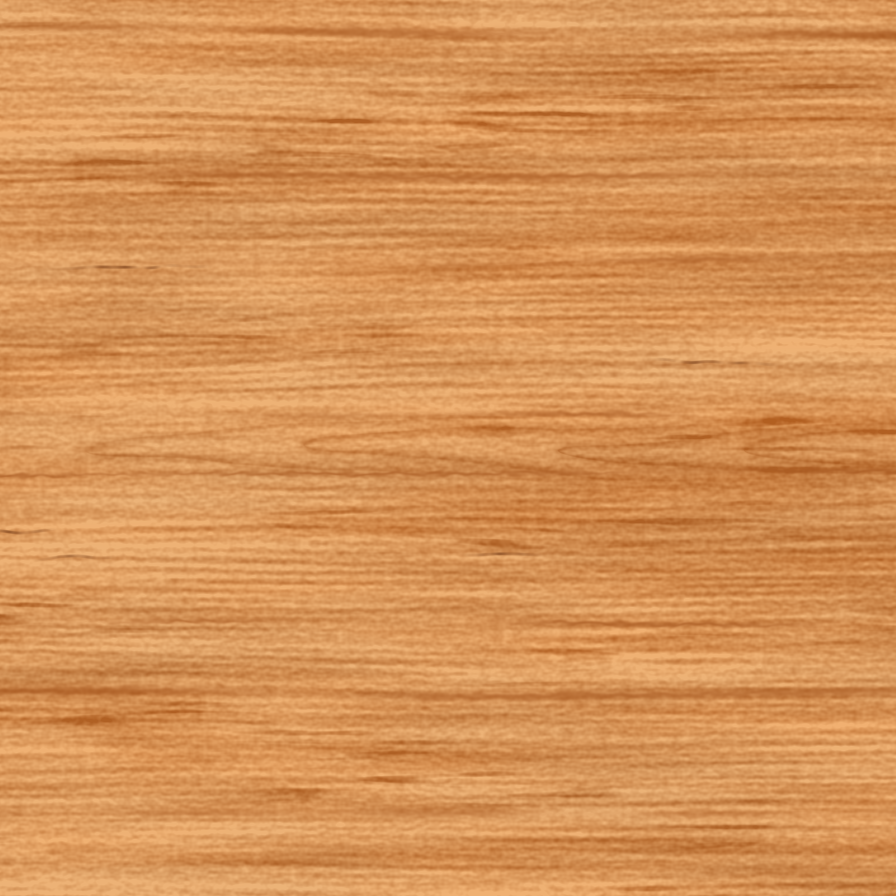
Reproduce this texture procedurally as a WebGL 1 fragment shader.

```glsl
precision highp float;
uniform vec2 u_resolution;

vec2 hash2(vec2 p) {
  vec3 q = fract(p.xyx * vec3(0.1031, 0.103, 0.0973));
  q += dot(q, q.yzx + 33.33);
  return fract((q.xx + q.yz) * q.zy);
}

float corner(vec2 cell, vec2 offset) {
  float angle = 6.2832 * hash2(cell + 50.0).x;
  return dot(vec2(cos(angle), sin(angle)), offset);
}

// Gradient noise, roughly -0.7 to 0.7
float noise(vec2 p) {
  vec2 i = floor(p), f = fract(p);
  vec2 u = f * f * f * (f * (f * 6.0 - 15.0) + 10.0);
  vec2 e = vec2(1.0, 0.0);
  return mix(mix(corner(i, f), corner(i + e, f - e), u.x),
             mix(corner(i + e.yx, f - e.yx), corner(i + 1.0, f - 1.0), u.x), u.y);
}

// Long ragged dark veins running across the board
float veins(vec2 p) {
  float sum = 0.0;
  for (int i = 0; i < 8; i++) {
    float k = float(i);
    vec2 h = hash2(vec2(k, 17.0));
    float y = (k + 0.2 + 0.6 * h.x) / 8.0 + 0.014 * noise(vec2(p.x * 1.4, k * 7.37));
    float d = p.y - y + 0.004 * noise(p * vec2(60.0, 120.0));
    float width = 0.0025 + 0.003 * h.y;
    float broken = smoothstep(-0.3, 0.35, noise(vec2(p.x * 3.5 + k * 9.0, k * 3.41)));
    sum += broken * exp(-d * d / (width * width));
  }
  return sum;
}

// Nested pointed arches around the heart of the board
float arches(vec2 p) {
  float dy = p.y - 0.497 + 0.012 * noise(p * vec2(4.0, 3.0));
  float f = p.x - 420.0 * dy * dy + 0.08 * noise(p * vec2(7.0, 40.0));
  float sum = 0.0;
  for (int i = 0; i < 4; i++) {
    float tip = 0.08 + 0.24 * float(i) + 0.1 * hash2(vec2(float(i), 5.0)).x;
    float d = (f - tip) / length(vec2(1.0, 840.0 * dy));
    sum += exp(-d * d / 0.00002) + 0.9 * smoothstep(0.02, 0.0, d) * smoothstep(-0.002, 0.001, d);
  }
  return sum * smoothstep(0.045, 0.02, abs(dy));
}

// Thin short cracks
float cracks(vec2 p) {
  float sum = 0.0;
  for (int i = 0; i < 5; i++) {
    vec2 h = hash2(vec2(float(i), 41.0));
    vec2 q = p - vec2(h.x, 0.3 + 0.5 * h.y);
    float reach = 0.04 + 0.08 * h.y;
    float d = abs(q.y + (h.x - 0.5) * 0.08 * q.x + 0.005 * noise(p * vec2(25.0, 9.0)));
    float taper = smoothstep(reach, 0.2 * reach, abs(q.x));
    sum += taper * smoothstep(0.0026, 0.0004, d) * (0.55 + noise(p * vec2(60.0, 8.0)));
  }
  return clamp(sum, 0.0, 1.0);
}

void main() {
  vec2 p = gl_FragCoord.xy / u_resolution;
  vec2 w = p + vec2(0.0, 0.012 * noise(p * vec2(1.3, 2.5)) + 0.0015 * noise(p * vec2(5.0, 12.0)));
  float heart = smoothstep(0.06, 0.015, abs(p.y - 0.497));

  // Broad bands and streaks
  float tone = 1.6 * noise(w * vec2(0.9, 9.0) + 3.7);
  tone += 1.7 * noise(w * vec2(1.4, 27.0) + 11.3) * (1.0 - 0.5 * heart);
  tone += 1.7 * noise(w * vec2(2.0, 64.0) + 23.1) * (1.0 - 0.6 * heart);

  // Closely spaced growth lines with a stitched edge
  float phase = w.y * 92.0 + 1.6 * noise(w * vec2(1.2, 14.0));
  float stitch = 0.75 + 1.2 * noise(p * vec2(90.0, 95.0)) + 0.8 * noise(p * vec2(3.0, 9.0));
  tone += 0.7 * sin(6.2832 * phase) * stitch * (1.0 - 0.75 * heart);

  // Fibres, pores and grain
  tone += 2.2 * noise(w * vec2(5.0, 140.0) + 5.9) * (1.0 - 0.5 * heart);
  tone += 1.6 * noise(p * vec2(75.0, 210.0));
  tone += 1.1 * noise(p * vec2(190.0, 230.0) + 8.3);
  float patches = smoothstep(-0.1, 0.35, noise(p * vec2(2.0, 11.0) + 31.0));
  float dashes = smoothstep(0.1, 0.45, noise(w * vec2(9.0, 105.0) + 14.6));
  tone -= 2.8 * dashes * patches;
  tone += 0.36 + 0.3 * heart - 1.3 * arches(p);

  float redness = noise(w * vec2(2.2, 18.0) + 47.0) + 0.5 * noise(w * vec2(9.0, 60.0));
  vec3 color = vec3(0.84, 0.575, 0.337) + clamp(tone, -3.6, 2.2) * vec3(0.043, 0.055, 0.054);
  color += redness * vec3(0.018, -0.008, -0.022);
  color = mix(color, vec3(0.66, 0.35, 0.13), 0.65 * clamp(veins(w), 0.0, 1.0));
  color = mix(color, vec3(0.48, 0.25, 0.1), 0.65 * cracks(p));
  gl_FragColor = vec4(color, 1.0);
}
```
